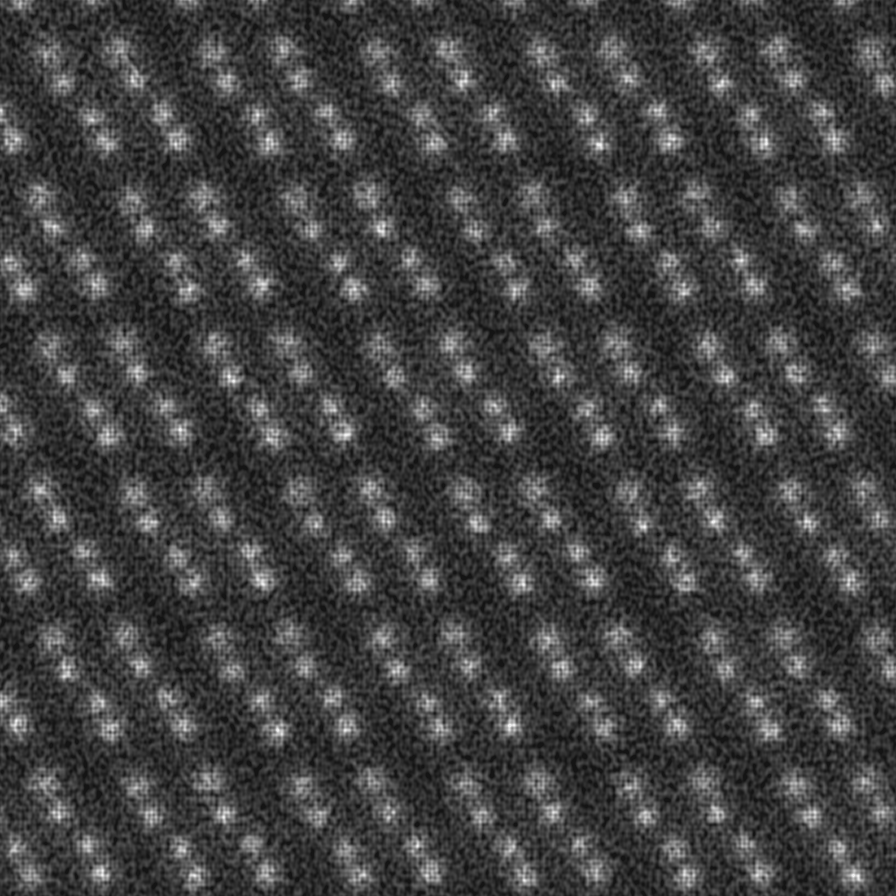
A Shadertoy shader for this pattern:

```glsl
const float TAU = 6.2831853;

float hash(vec2 p) {
    vec3 q = fract(vec3(p.xyx) * 0.1031);
    q += dot(q, q.yzx + 33.33);
    return fract((q.x + q.y) * q.z);
}

float cornerSlope(vec2 corner, vec2 offset) {
    float angle = TAU * hash(corner);
    return dot(vec2(cos(angle), sin(angle)), offset);
}

float gradientNoise(vec2 p) {
    vec2 i = floor(p), f = fract(p);
    vec2 u = f * f * f * (f * (f * 6.0 - 15.0) + 10.0);
    vec2 e = vec2(1.0, 0.0);
    float low = mix(cornerSlope(i, f), cornerSlope(i + e.xy, f - e.xy), u.x);
    float high = mix(cornerSlope(i + e.yx, f - e.yx), cornerSlope(i + e.xx, f - e.xx), u.x);
    return mix(low, high, u.y);
}

float gaussian(vec2 d, float sigma) {
    return exp(-0.5 * dot(d, d) / (sigma * sigma));
}

// Sharp core over a wide, faint halo
float atom(vec2 d, float sigma, float peak) {
    if (dot(d, d) > 0.0081) return 0.0;
    return peak * gaussian(d, sigma) + 0.085 * gaussian(d, 0.0225);
}

// Two atoms whose focus depends on the sub-row, 0 or 1
float dumbbell(vec2 d, float subRow, vec2 seed) {
    vec2 bond = mix(vec2(0.0169, -0.0352), vec2(0.0161, -0.0309), subRow);
    vec2 wobble = 0.0022 * (vec2(hash(seed), hash(seed + 17.0)) - 0.5);
    float gain = 0.88 + 0.24 * hash(seed + 41.0);
    float upper = atom(d - wobble, mix(0.0108, 0.0078, subRow), gain * mix(0.29, 0.36, subRow));
    float lower = atom(d - bond + wobble, mix(0.0078, 0.0087, subRow), 0.42 * gain);
    return upper + lower;
}

// Sheared lattice with four dumbbells in each cell
float crystal(vec2 p) {
    const vec2 origin = vec2(0.0534, 0.9414);
    const vec2 pitch = vec2(0.1836, 0.16354);
    const float shear = 0.0902;
    const vec2 columnStep = vec2(0.0797, 0.0039);
    const vec2 rowStep = vec2(0.0486, -0.0710);
    vec2 q = p - origin;
    float nearRow = round((q.y + 0.05) / pitch.y);
    float light = 0.0;
    for (int j = -1; j <= 1; j++) {
        float row = nearRow + float(j);
        float nearColumn = round((q.x - row * shear - 0.07) / pitch.x);
        for (int i = -1; i <= 1; i++) {
            vec2 cell = vec2(nearColumn + float(i), row);
            vec2 d = q - vec2(cell.x * pitch.x + row * shear, row * pitch.y);
            for (int k = 0; k < 4; k++) {
                vec2 member = vec2(k % 2, k / 2);
                vec2 seed = cell * 2.0 + member + 101.0;
                light += dumbbell(d - member.x * columnStep - member.y * rowStep, member.y, seed);
            }
        }
    }
    return light;
}

// Worm-like grain with finer vertical streaks
float grain(vec2 p) {
    mat2 turn = mat2(0.88, 0.47, -0.47, 0.88);
    return gradientNoise(turn * p * 125.0 + 300.0) + gradientNoise(p * vec2(205.0, 145.0) + 700.0);
}

// Fine scan grid
float weave(vec2 p, float lines) {
    vec2 wave = sin(TAU * lines * p);
    return 0.5 * (wave.x + wave.y);
}

void mainImage(out vec4 fragColor, in vec2 fragCoord) {
    vec2 p = fragCoord / iResolution.y;
    float signal = crystal(p);
    float shade = 0.138 + signal;

    // Grain and scan lines strengthen with brightness
    shade += grain(p) * (0.165 + 0.30 * signal);
    shade += 0.24 * signal * weave(p, 185.0);
    shade += 0.02 * gradientNoise(p * 9.0 + 50.0);

    fragColor = vec4(vec3(clamp(shade, 0.08, 0.95)), 1.0);
}
```
